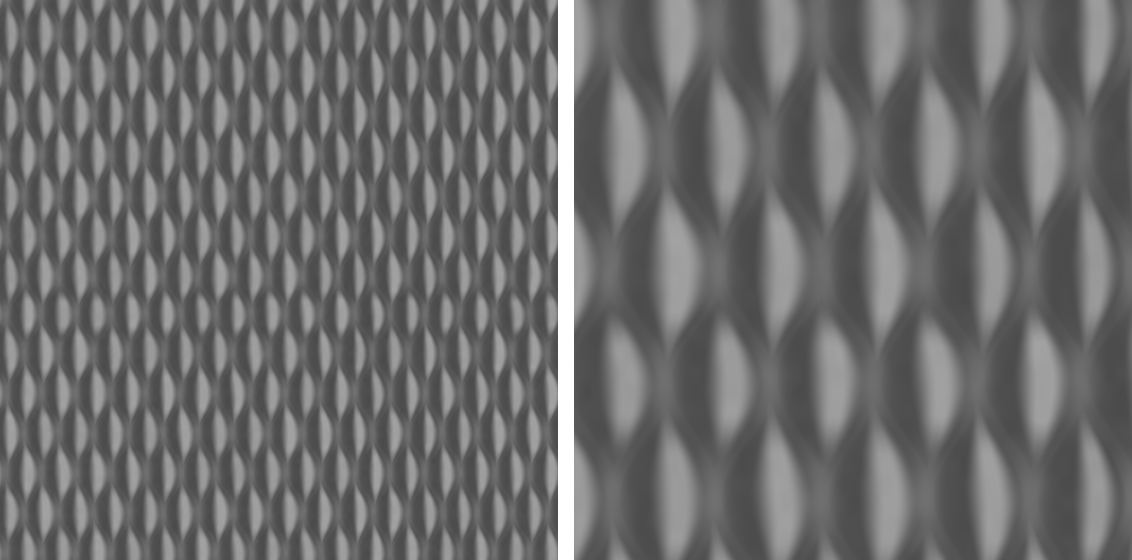
Left: the whole. Right: its middle third, enlarged.
Give the GLSL for this texture, as a WebGL 2 fragment shader.

```glsl
#version 300 es
precision highp float;
// Grey relief of upright lens-shaped scales in a staggered grid, 16 across
// and 7 double rows down. Two offset lattices of sinusoidal lenses tile the
// plane; each lens gets a dark left flank and a soft highlight on its right.

uniform vec2 u_resolution;
out vec4 fragColor;

float hash(vec2 p) {
    return fract(sin(dot(p, vec2(127.1, 311.7))) * 43758.5453);
}

float valueNoise(vec2 p) {
    vec2 i = floor(p), f = fract(p);
    f = f * f * (3.0 - 2.0 * f);
    return mix(mix(hash(i), hash(i + vec2(1, 0)), f.x),
               mix(hash(i + vec2(0, 1)), hash(i + vec2(1, 1)), f.x), f.y);
}

// Bright ridge of one lens: s runs from -1 to 1 across it, v along its height
float ridge(float s, float v, float width, float len) {
    float left = smoothstep(0.28 - 0.62 * width, 0.28 - 0.06 * width, s);
    float right = 1.0 - smoothstep(0.28 + 0.12 * width, 0.28 + 0.64 * width, s);
    float ends = 1.0 - smoothstep(0.16 * len, 0.43 * len, abs(v));
    return left * right * ends;
}

void main() {
    vec2 uv = gl_FragCoord.xy / u_resolution;
    vec2 p = vec2(uv.x * 16.0, (1.0 - uv.y) * 7.0);

    // Slight uneven row spacing and wobble
    p.y -= 0.04 * smoothstep(0.0, 3.4, p.y) * (1.0 - smoothstep(3.4, 4.2, p.y));
    p.x += 0.05 * (valueNoise(p * vec2(1.5, 3.0)) - 0.5);

    float highlight = 0.0, glow = 0.0, seam = 0.0;
    for (int k = 0; k < 2; k++) {
        vec2 q = p - vec2(0.195, 0.41) - 0.5 * float(k);
        vec2 id = floor(q + 0.5);
        vec2 d = q - id;
        float halfWidth = 0.25 + 0.25 * cos(6.28318 * d.y);

        // Each column and each scale differs a little
        float column = hash(vec2(id.x, float(k) + 3.0));
        float scale = hash(id + 17.0 * float(k));
        float width = 0.9 + 0.14 * column + 0.08 * scale;
        width *= 1.0 - 0.1 * smoothstep(8.5, 9.5, id.x);
        float len = 0.95 + 0.1 * scale;
        if (k == 1 && id.y == 3.0) len *= 0.86;

        // Ridge leans slightly to the right towards its lower end
        float s = (d.x - 0.06 * d.y) / max(halfWidth, 0.03);
        highlight += ridge(s, d.y, width, len) * (0.92 + 0.12 * scale);

        // Grey patch where side corners of neighbouring lenses meet
        vec2 corner = vec2(fract(q.x) - 0.5, d.y);
        glow += exp(-dot(corner * corner, vec2(45.0, 26.0)));

        // Faint lighter seam along the lens outline
        float edge = (abs(d.x) - halfWidth) / 0.07;
        seam += exp(-edge * edge);
    }

    float tone = 0.30 + 0.11 * min(glow, 1.0) + 0.025 * min(seam, 1.0);
    tone = mix(tone, 0.625, clamp(highlight, 0.0, 1.0));
    tone += 0.02 * (valueNoise(uv * vec2(150.0, 90.0)) - 0.5);
    fragColor = vec4(vec3(tone), 1.0);
}
```
